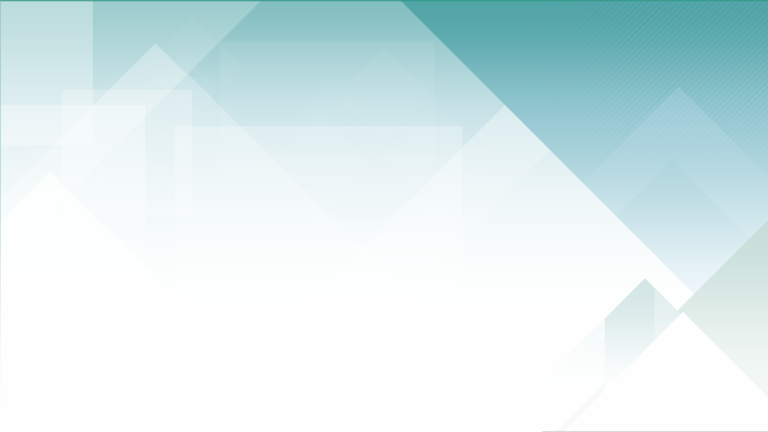
Reproduce this background procedurally as a Shadertoy shader.

```glsl
// Soft step: 1 where v is positive
float side(float v) {
    float soft = 0.8 / iResolution.y;
    return smoothstep(-soft, soft, v);
}

// Right-angled wedge that opens downward from its apex
float wedge(vec2 q, vec2 apex) {
    return side((q.y - apex.y - abs(q.x - apex.x)) * 0.707);
}

float box(vec2 q, vec2 lo, vec2 hi) {
    vec2 inside = min(q - lo, hi - q);
    return side(min(inside.x, inside.y));
}

float hash(float n) {
    return fract(sin(n * 127.1) * 43758.5453);
}

void mainImage(out vec4 fragColor, in vec2 fragCoord) {
    // Height units, q.y is the depth below the top edge
    vec2 q = fragCoord / iResolution.y;
    q.y = 1.0 - q.y;
    float width = iResolution.x / iResolution.y;
    float depth = q.y;
    float fall = q.x - depth;
    float rise = q.x + depth;
    vec3 white = vec3(0.995, 0.998, 0.998);

    // Teal sky fading to white
    vec3 col = mix(vec3(0.32, 0.645, 0.655), vec3(0.58, 0.78, 0.82), smoothstep(0.0, 0.3, depth));
    col = mix(col, white, smoothstep(0.2, 0.75, depth));

    // Fine hatching and faint panes on the right
    float right = side(fall - 0.926);
    float hatch = sin(rise * 450.0) * smoothstep(1.2, 1.5, q.x) * smoothstep(0.5, 0.2, depth);
    col += 0.012 * hatch * right;
    col = mix(col, vec3(0.78, 0.88, 0.94), 0.22 * right * wedge(q, vec2(1.57, 0.2)));
    col = mix(col, vec3(0.62, 0.80, 0.80), 0.18 * wedge(q, vec2(1.555, 0.37)) * smoothstep(0.65, 0.4, depth));

    // Pale centre field and the large bright wedge
    float centre = 1.0 - right;
    col = mix(col, white, centre * clamp(0.28 + 0.8 * depth, 0.0, 1.0));
    float bright = wedge(q, vec2(1.169, 0.243));
    col = mix(col, white, 0.36 * bright * (1.0 - 0.45 * side(rise - 1.62)));

    // Diagonal planes on the left
    float left = side(0.606 - rise);
    col = mix(col, white, 0.22 * left);
    col = mix(col, white, 0.25 * side(0.264 - fall) * side(rise - 0.606));
    col = mix(col, white, 0.30 * side(0.26 - fall) * side(rise - 0.46) * left);
    col = mix(col, white, 0.30 * box(q, vec2(-0.1), vec2(0.215, 0.336)));

    // Translucent rectangles
    col = mix(col, white, 0.07 * box(q, vec2(0.509, 0.097), vec2(1.007, 0.42)));
    col = mix(col, white, 0.28 * box(q, vec2(0.405, 0.292), vec2(1.07, 0.75)));
    col = mix(col, white, 0.25 * box(q, vec2(0.144, 0.208), vec2(0.444, 0.5)));
    col = mix(col, white, 0.35 * box(q, vec2(-0.1, 0.243), vec2(0.336, 0.65)));
    col = mix(col, white, 0.85 * wedge(q, vec2(0.116, 0.398)));

    // Scattered faint diamonds
    for (float i = 1.0; i < 9.0; i++) {
        vec2 spot = vec2(hash(i) * width, 0.1 + 0.4 * hash(i + 20.0));
        vec2 away = abs(q - spot);
        float diamond = side(0.06 + 0.09 * hash(i + 40.0) - away.x - away.y);
        col = mix(col, white, 0.035 * diamond);
    }

    // Lower right: green plane, grey wedge, white wedge
    vec3 green = mix(vec3(0.78, 0.87, 0.85), vec3(0.95, 0.97, 0.96), smoothstep(0.5, 0.9, depth));
    col = mix(col, green, side(rise - 2.287));
    vec3 grey = mix(vec3(0.83, 0.90, 0.90), white, smoothstep(0.64, 0.92, depth));
    float small = wedge(q, vec2(1.493, 0.644));
    col = mix(col, grey, small * side(0.854 - fall) * mix(0.3, 1.0, side(q.x - 1.4)));
    col = mix(col, white, 0.3 * small * box(q, vec2(1.515, 0.6), vec2(1.58, 0.8)));
    col = mix(col, white, wedge(q, vec2(1.581, 0.722)));

    // Thin border lines
    col = mix(col, vec3(0.20, 0.60, 0.53), 0.8 * side(0.003 - depth));
    col = mix(col, vec3(0.45, 0.72, 0.70), 0.5 * side(0.002 - q.x) * smoothstep(1.0, 0.3, depth));
    col = mix(col, vec3(0.72), 0.6 * side(depth - 0.998) * side(q.x - 1.255));

    fragColor = vec4(clamp(col, 0.0, 1.0), 1.0);
}
```
